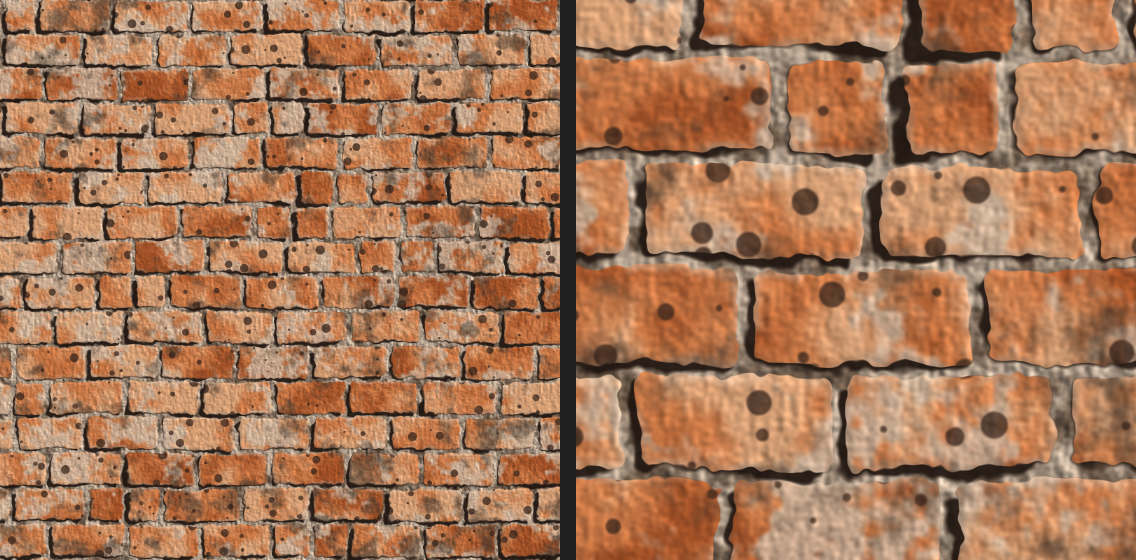
Left, the full canvas; right, a detail of the centre.
Write a Shadertoy shader that draws this texture.

```glsl
// Weathered brick wall: sixteen courses in a drifting running bond, some bricks cut in half.
// Rounded-box distances shape the bricks; layered noise colours them and wears their edges,
// cellular pits pock the clay, and light from the upper right casts shadows into the joints.

const float COURSES = 16.0;            // rows down the canvas; one row is one unit
const float BRICK_LENGTH = 2.133;      // 7.5 bricks across
const vec2  JOINT = vec2(0.17, 0.125); // mortar gap, across and down
const float CORNER = 0.09;
const float JOINT_JITTER = 0.09;
const float HALF_BRICKS = 0.09;        // share of bricks cut in two
const float EDGE_WEAR = 0.085;
const float RELIEF = 0.85;
const vec2  TO_LIGHT = vec2(0.75, -0.66); // y points down the wall

const vec3 RUST   = vec3(0.62, 0.31, 0.15);
const vec3 ORANGE = vec3(0.77, 0.46, 0.27);
const vec3 PALE   = vec3(0.82, 0.61, 0.45);
const vec3 CHALK  = vec3(0.78, 0.70, 0.62);
const vec3 MORTAR = vec3(0.68, 0.61, 0.54);
const vec3 GRIME  = vec3(0.40, 0.33, 0.27);
const vec3 SHADOW = vec3(0.12, 0.08, 0.06);

float hash(vec2 p) {
    vec3 q = fract(p.xyx * 0.1031);
    q += dot(q, q.yzx + 33.33);
    return fract((q.x + q.y) * q.z);
}

float noise(vec2 p) {
    vec2 i = floor(p), f = fract(p);
    f = f * f * (3.0 - 2.0 * f);
    vec2 e = vec2(0, 1);
    return mix(mix(hash(i), hash(i + e.yx), f.x),
               mix(hash(i + e), hash(i + e.yy), f.x), f.y);
}

float fbm(vec2 p) {
    float sum = 0.0, amp = 0.516;
    for (int i = 0; i < 5; i++) {
        sum += amp * noise(p);
        p = mat2(1.6, 1.2, -1.2, 1.6) * p + 11.3;
        amp *= 0.5;
    }
    return sum;
}

// Cellular pits: one per cell, most of them tiny
float pits(vec2 p) {
    vec2 cell = floor(p);
    float dark = 0.0;
    for (int y = -1; y <= 1; y++)
    for (int x = -1; x <= 1; x++) {
        vec2 c = cell + vec2(x, y);
        vec2 centre = c + vec2(hash(c + 3.7), hash(c + 91.2));
        float radius = 0.34 * pow(hash(c + 47.0), 5.0);
        dark = max(dark, smoothstep(radius + 0.05, radius - 0.05, length(p - centre)) * step(0.07, radius));
    }
    return dark;
}

// Clay surface height: vertical drag marks over coarse lumps
float grain(vec2 p) {
    return 0.5 * noise(p * vec2(15.0, 6.0)) + 0.5 * noise(p * 9.0 + 20.0) + 0.35 * noise(p * 21.0);
}

float joint(float k, float row) {
    return k + JOINT_JITTER * (hash(vec2(k, row) + 17.0) - 0.5);
}

// Signed distance to the nearest brick (x) and its identity (yz)
vec3 brickAt(vec2 p) {
    float row = floor(p.y);
    float drift = mix(0.56, 0.17, smoothstep(3.0, 10.0, row)) + 0.06 * (hash(vec2(row, 8.0)) - 0.5);
    float x = p.x / BRICK_LENGTH - drift - 0.5 * mod(row, 2.0);
    float k = floor(x);
    k += step(joint(k + 1.0, row), x) - step(x, joint(k, row));
    float a = joint(k, row), b = joint(k + 1.0, row);
    if (hash(vec2(k, row) + 5.0) < HALF_BRICKS) {
        float cut = mix(a, b, 0.52);
        if (x < cut) b = cut; else { a = cut; k += 0.5; }
    }
    vec2 id = vec2(k, row);
    vec2 centred = vec2((x - 0.5 * (a + b)) * BRICK_LENGTH, fract(p.y) - 0.5);
    vec2 halfSize = 0.5 * (vec2((b - a) * BRICK_LENGTH, 1.0) - JOINT) - 0.025 * (hash(id + 61.0) - 0.5);
    vec2 q = abs(centred) - halfSize + CORNER;
    return vec3(length(max(q, 0.0)) + min(max(q.x, q.y), 0.0) - CORNER, id);
}

void mainImage(out vec4 fragColor, in vec2 fragCoord) {
    vec2 uv = fragCoord / iResolution.xy;
    vec2 p = vec2(uv.x, 1.0 - uv.y) * COURSES;
    float aa = COURSES / iResolution.y;

    // Sagging courses and worn edges
    vec2 w = p;
    w.y += 0.04 + 0.12 * sin(3.1416 * p.y / COURSES) + 0.025 * sin(p.x * 0.9 + p.y * 0.4);
    w += EDGE_WEAR * (vec2(noise(p * 4.0), noise(p * 4.0 + 31.0)) - 0.5);
    w += 0.6 * EDGE_WEAR * (vec2(noise(p * 11.0), noise(p * 11.0 + 57.0)) - 0.5);
    vec3 brick = brickAt(w);
    float d = brick.x;
    vec2 id = brick.yz;
    float relief = grain(p) - grain(p + 0.05 * TO_LIGHT);

    // Fired clay: a tone for each brick, mottled within
    float tone = 0.1 + 0.65 * hash(id + 3.0) + 1.3 * (fbm(p * 1.4 + id * 7.0) - 0.5) + 0.15 * (grain(p) - 0.67);
    vec3 clay = mix(RUST, ORANGE, smoothstep(-0.05, 0.4, tone));
    clay = mix(clay, PALE, smoothstep(0.35, 0.75, tone));
    float bloom = fbm(p * 1.2 + 40.0) + 0.16 * (hash(id + 29.0) - 0.5);
    clay = mix(clay, CHALK, 0.8 * smoothstep(0.53, 0.72, bloom + 0.2 * (noise(p * 8.0) - 0.5)));
    clay = mix(clay, CHALK, 0.45 * smoothstep(-0.11, 0.0, d) * smoothstep(0.35, 0.7, noise(p * 3.0 + 9.0)));

    // Soot, pits and surface roughness
    float soot = fbm(p * 1.8 + 80.0) + 0.14 * step(0.86, hash(id + 71.0));
    soot = smoothstep(0.58, 0.8, soot + 0.12 * smoothstep(14.5, 16.0, p.y));
    clay = mix(clay, GRIME * 0.7, 0.75 * soot * (0.5 + 0.5 * noise(p * 10.0)));
    clay = mix(clay, SHADOW * 1.8, 0.75 * pits(p * 2.6));
    clay *= 1.0 + RELIEF * 0.5 * relief;
    float facing = brickAt(w + 0.06 * TO_LIGHT).x - d;
    clay *= 1.0 + 2.2 * facing * smoothstep(-0.09, 0.0, d);

    // Crumbling mortar with shadows of uneven depth
    vec3 mortar = mix(GRIME, MORTAR, smoothstep(0.28, 0.58, fbm(p * 3.0 + 15.0)));
    mortar *= 1.0 + RELIEF * relief;
    float depth = mix(0.01, 0.17, smoothstep(0.2, 0.75, noise(p * 1.1 + 66.0) * 0.7 + 0.3 * noise(p * 5.0)));
    float shade = smoothstep(0.03, -0.03, brickAt(w + depth * TO_LIGHT).x);
    mortar = mix(mortar, SHADOW, 0.92 * shade);

    vec3 colour = mix(mortar, clay, smoothstep(aa, -aa, d));
    fragColor = vec4(clamp(colour, 0.0, 1.0), 1.0);
}
```
